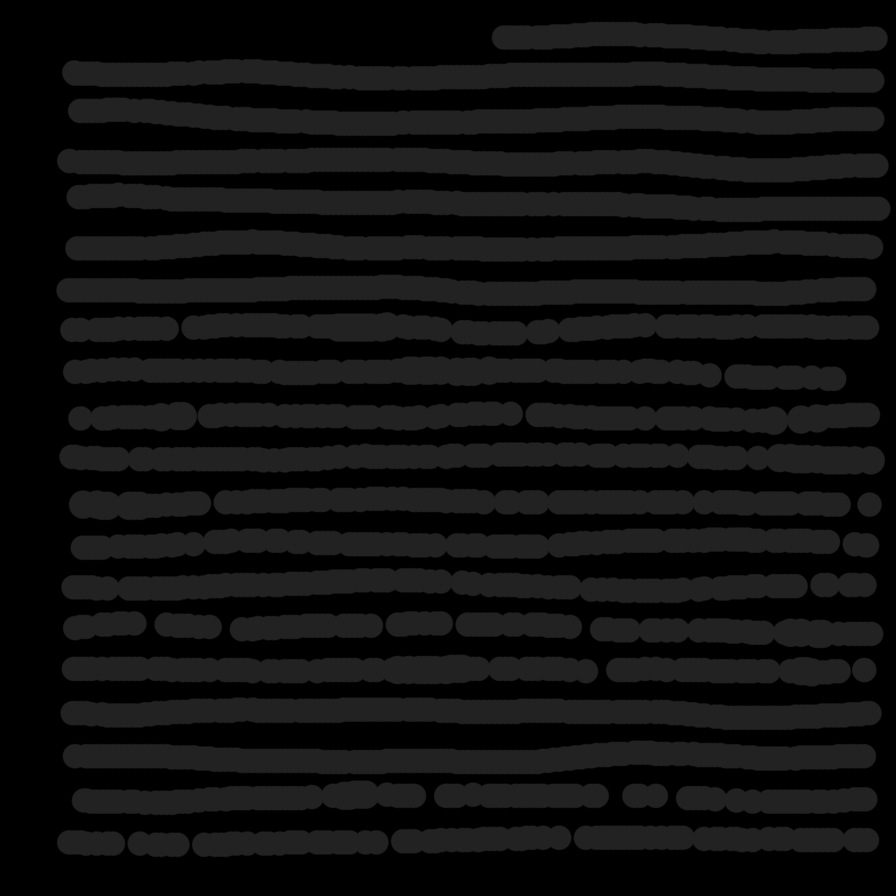
A three.js fragment shader for this pattern:

```glsl
// Twenty hand-drawn charcoal marker strokes stacked like lines of text on black.
// Each stroke is a union of round dabs along a noisy baseline; missing dabs
// leave small notches in the lower strokes, and a few leave real breaks.
varying vec2 vUv;

const float ROWS = 20.0;
const float ROW_STEP = 0.0474;
const float DAB_STEP = 0.006;

float hash(vec2 p) {
  vec3 q = fract(vec3(p.xyx) * 0.1031);
  q += dot(q, q.yzx + 33.33);
  return fract((q.x + q.y) * q.z);
}

// Smooth one-dimensional noise, with its own sequence for every row
float noise(float x, float row) {
  float cell = floor(x);
  return mix(hash(vec2(cell, row)), hash(vec2(cell + 1.0, row)),
             smoothstep(0.0, 1.0, x - cell));
}

// 1 on the given row, 0 on every other
float onRow(float row, float target) {
  return 1.0 - step(0.5, abs(row - target));
}

// Height of a stroke's centre, moving in small steps like a mouse path
float baseline(float x, float row) {
  float wobble = 0.012 * (noise(x * 7.0, row + 3.0) - 0.5)
               + 0.003 * (noise(x * 15.0, row + 31.0) - 0.5);
  float tilt = -0.009 * step(14.5, row) * (x - 0.5);
  float y = 0.0612 + row * ROW_STEP + wobble + tilt;
  return floor(y / 0.0013 + 0.5) * 0.0013;
}

// Left and right cap centres: the top stroke starts late, one stops early
vec2 strokeEnds(float row) {
  float left = 0.076 + 0.019 * hash(vec2(row, 71.0));
  float right = 0.964 + 0.009 * hash(vec2(row, 83.0)) + 0.009 * step(14.5, row);
  left = mix(left, 0.5625, onRow(row, 19.0));
  right = mix(right, 0.931, onRow(row, 11.0));
  return vec2(left, right);
}

// True where the pen was lifted in the middle of a stroke
bool penLifted(float x, float row) {
  float lift = onRow(row, 5.0) * step(abs(x - 0.427), 0.0125)
             + onRow(row, 4.0) * step(abs(x - 0.671), 0.0125)
             + onRow(row, 0.0) * step(abs(abs(x - 0.426) - 0.213), 0.0095)
             + onRow(row, 1.0) * step(abs(x - 0.683), 0.0095);
  return lift > 0.5;
}

// Signed distance to the dabs of one stroke
float strokeDistance(vec2 p, float row) {
  vec2 ends = strokeEnds(row);
  float nearest = floor(clamp(p.x, ends.x, ends.y) / DAB_STEP + 0.5);
  float rough = step(row, 12.5) * (1.0 - step(abs(row - 2.5), 1.0));
  float d = 1.0;
  for (int k = -4; k <= 4; k++) {
    float cell = nearest + float(k);
    float x = clamp(cell * DAB_STEP, ends.x, ends.y);
    bool interior = x > ends.x && x < ends.y;
    bool skipped = hash(vec2(cell, row + 113.0)) < 0.06 + 0.3 * rough;
    if (interior && (skipped || penLifted(x, row))) continue;
    // Retraced stretches come out a little thicker
    float retrace = rough * step(0.87, noise(x * 10.0, row + 47.0));
    float radius = 0.0136 + 0.0022 * retrace;
    d = min(d, length(p - vec2(x, baseline(x, row))) - radius);
  }
  return d;
}

void main() {
  // Only the strokes just below and just above can reach this point
  float below = floor((vUv.y - 0.0612) / ROW_STEP);
  float d = 1.0;
  for (int j = 0; j < 2; j++) {
    float row = clamp(below + float(j), 0.0, ROWS - 1.0);
    d = min(d, strokeDistance(vUv, row));
  }
  float ink = 1.0 - smoothstep(-0.001, 0.001, d);
  gl_FragColor = vec4(vec3(0.133) * ink, 1.0);
}
```
